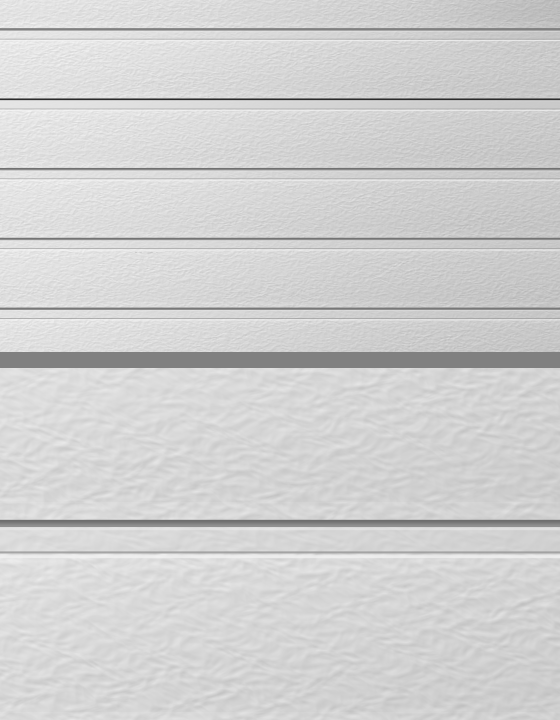
Top: the whole. Bottom: its middle third, enlarged.
This texture is drawn by a Shadertoy shader. Its source:

```glsl
// Light grey embossed sectional panels with horizontal grooves and raised lips.

const float PITCH = 0.1984;         // panel spacing, in canvas heights
const float FIRST_GROOVE = 0.0837;  // distance of the first groove from the top
const float LIP = 0.0275;           // distance from groove to lip line
const float DARK_ROW = 1.0;         // the open joint between two sections
const float SCRATCHED_ROW = 3.0;

vec2 hash2(vec2 cell) {
    vec3 q = fract(cell.xyx * vec3(0.1031, 0.1030, 0.0973));
    q += dot(q, q.yzx + 33.33);
    return fract((q.xx + q.yz) * q.zy);
}

// Distance to the nearest scattered point
float cellular(vec2 p) {
    vec2 cell = floor(p), f = fract(p);
    float nearest = 4.0;
    for (int j = -1; j <= 1; j++)
        for (int i = -1; i <= 1; i++) {
            vec2 o = vec2(i, j);
            vec2 r = o + hash2(cell + o) - f;
            nearest = min(nearest, dot(r, r));
        }
    return sqrt(nearest);
}

// Leathery relief: wide cells bent by sines, plus a finer layer
float relief(vec2 p) {
    p.y += 0.0025 * sin(p.x * 75.0 + 3.0 * sin(p.y * 63.0));
    p.x += 0.0040 * sin(p.y * 210.0 + 2.0 * sin(p.x * 41.0));
    return cellular(p * vec2(58.0, 112.0))
         + 0.5 * cellular(p * vec2(105.0, 190.0) + 17.0);
}

// Slope of the relief towards a light at the upper left
float emboss(vec2 p, float reach) {
    vec2 toLight = reach * vec2(-0.7, 1.0);
    return relief(p - toLight) - relief(p + toLight);
}

// Coverage of a horizontal line with softened edges
float line(float t, float centre, float halfWidth, float pixel) {
    return clamp((halfWidth - abs(t - centre)) / pixel + 0.5, 0.0, 1.0);
}

void mainImage(out vec4 fragColor, in vec2 fragCoord) {
    vec2 p = fragCoord / iResolution.y;
    float across = fragCoord.x / iResolution.x;
    float pixel = 1.0 / iResolution.y;

    // Panel index and distance below its groove
    float depth = 1.0 - p.y - FIRST_GROOVE;
    float row = floor(depth / PITCH + 0.1);
    float t = depth - row * PITCH;
    float isDark = 1.0 - step(0.5, abs(row - DARK_ROW));
    float isScratched = 1.0 - step(0.5, abs(row - SCRATCHED_ROW));

    // Broad light falling from the left, darker in the right corners
    float shade = mix(0.905, 0.795, smoothstep(-0.1, 1.1, across));
    shade -= 0.022 * (1.0 - p.y);
    shade -= 0.05 * smoothstep(0.7, 1.0, across) * smoothstep(0.8, 1.0, p.y);

    // Panel curvature: brighter under the lip, dimmer towards the next groove
    float below = max(t - LIP, 0.0);
    shade += 0.035 * exp(-below / 0.018) * step(LIP, t);
    shade -= 0.015 * smoothstep(0.08, 0.17, t);

    // Embossed grain, with the strip under the dark joint left smooth
    float onStrip = step(0.0, t) * step(t, LIP);
    float grain = 0.075 * (1.0 - 0.45 * onStrip) * (1.0 - 0.8 * onStrip * isDark);
    float patches = 0.85 + 0.15 * sin(p.x * 9.0 + row * 2.3) * sin(p.y * 47.0);
    shade += grain * patches * emboss(p, 0.0016);

    // Lip: thin shadow line and bright edge
    shade = mix(shade, 0.60, 0.85 * line(t, LIP, 0.0010, pixel));
    shade = mix(shade, 0.95, 0.75 * line(t, LIP + 0.0040, 0.0014, pixel));

    // Groove: grey slot with a darker upper edge, and a faint light rim below
    float slot = mix(0.43, 0.57, smoothstep(-0.003, 0.003, t));
    slot = mix(slot, 0.17, isDark);
    float slotHalf = mix(0.0034, 0.0024, isDark);
    shade = mix(shade, 0.92, 0.5 * line(t, slotHalf + 0.0018, 0.0012, pixel));
    shade = mix(shade, slot, line(t, 0.0, slotHalf, pixel));

    // Wear: a short broken scratch below one lip
    float span = smoothstep(0.36, 0.39, p.x) * (1.0 - smoothstep(0.43, 0.47, p.x));
    float broken = smoothstep(-0.3, 0.6, sin(p.x * 330.0 + 2.0 * sin(p.x * 97.0)));
    float scratch = line(t, 0.0395 + 0.0006 * sin(p.x * 140.0), 0.0008, pixel);
    shade -= 0.16 * isScratched * span * broken * scratch;

    fragColor = vec4(vec3(clamp(shade, 0.0, 1.0)), 1.0);
}
```
